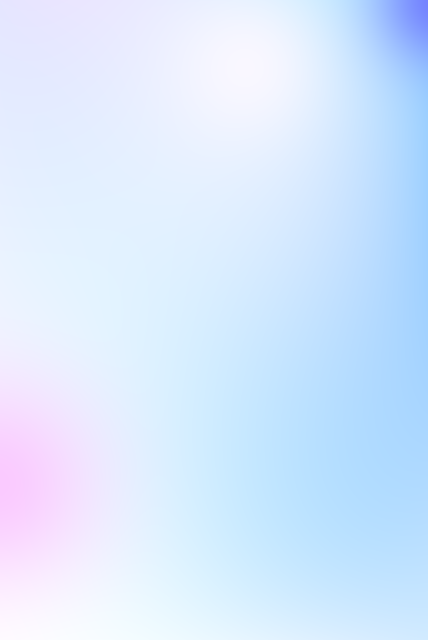
Reproduce this background procedurally as a Shadertoy shader.

```glsl
// Soft pastel backdrop: a smooth gradient mesh of icy blues, paler at the left,
// built from four vertical ramps blended across the canvas by one cubic curve.
// Three round glows (white, pink, violet) are laid over it.

// Cubic curve through four colours, evenly spaced over t = 0..1
vec3 cubicRamp(float t, vec3 a, vec3 b, vec3 c, vec3 d) {
    float s = 3.0 * t;
    float s1 = s - 1.0, s2 = s - 2.0, s3 = s - 3.0;
    return (d * s * s1 * s2 - a * s1 * s2 * s3) / 6.0
         + (b * s * s2 * s3 - c * s * s1 * s3) / 2.0;
}

// Gaussian falloff; offset and radius in canvas widths
float glow(vec2 offset, float radius) {
    return exp(-dot(offset, offset) / (radius * radius));
}

// Lays a round glow over a colour; centre in 0..1 canvas units
vec3 addGlow(vec3 base, vec3 tint, vec2 uv, vec2 centre, float radius, float strength) {
    vec2 aspect = vec2(1.0, iResolution.y / iResolution.x);
    return mix(base, tint, strength * glow((uv - centre) * aspect, radius));
}

// Blue gradient mesh, each ramp running from bottom to top
vec3 backdrop(vec2 uv) {
    vec3 leftEdge = cubicRamp(uv.y,
        vec3(1.00, 1.00, 1.0), vec3(0.96, 0.98, 1.0),
        vec3(0.91, 0.945, 1.0), vec3(0.90, 0.90, 1.0));
    vec3 leftInner = cubicRamp(uv.y,
        vec3(0.95, 0.99, 1.0), vec3(0.87, 0.955, 1.0),
        vec3(0.89, 0.945, 1.0), vec3(0.915, 0.915, 1.0));
    vec3 rightInner = cubicRamp(uv.y,
        vec3(0.885, 0.95, 1.0), vec3(0.745, 0.89, 1.0),
        vec3(0.85, 0.92, 1.0), vec3(0.83, 0.93, 1.0));
    vec3 rightEdge = cubicRamp(uv.y,
        vec3(0.82, 0.92, 1.0), vec3(0.665, 0.84, 1.0),
        vec3(0.62, 0.815, 1.0), vec3(0.60, 0.83, 1.0));
    return cubicRamp(uv.x, leftEdge, leftInner, rightInner, rightEdge);
}

void mainImage(out vec4 fragColor, in vec2 fragCoord) {
    vec2 uv = fragCoord / iResolution.xy;

    const vec3 white = vec3(0.98, 0.97, 1.0);
    const vec3 pink = vec3(0.98, 0.78, 1.0);
    const vec3 violet = vec3(0.44, 0.48, 1.0);

    vec3 colour = backdrop(uv);
    colour = addGlow(colour, white, uv, vec2(0.575, 0.895), 0.17, 0.95);
    colour = addGlow(colour, pink, uv, vec2(-0.01, 0.245), 0.24, 0.95);
    colour = addGlow(colour, violet, uv, vec2(1.03, 1.0), 0.14, 0.95);

    fragColor = vec4(clamp(colour, 0.0, 1.0), 1.0);
}
```
